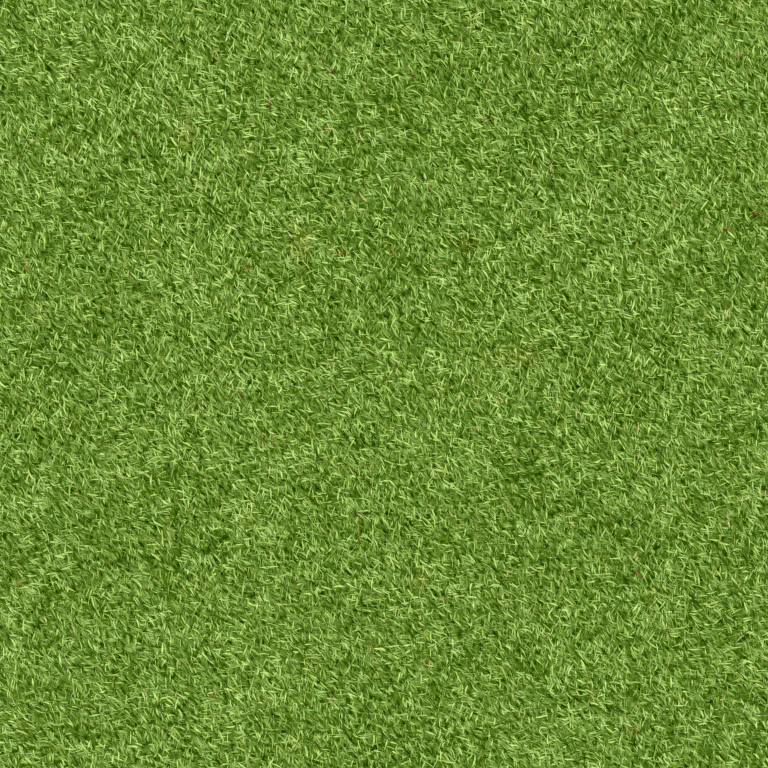
Give the GLSL for this texture, as a WebGL 2 fragment shader.

```glsl
#version 300 es
precision highp float;

uniform vec2 u_resolution;
out vec4 fragColor;

vec3 hash3(vec2 p) {
    vec3 q = fract(p.xyx * vec3(0.1031, 0.1030, 0.0973));
    q += dot(q, q.yxz + 33.33);
    return fract((q.xxy + q.yzz) * q.zyx);
}

float gradientNoise(vec2 p) {
    vec2 cell = floor(p);
    vec2 f = p - cell;
    vec2 fade = f * f * f * (f * (f * 6.0 - 15.0) + 10.0);
    vec4 corner;
    for (int i = 0; i < 4; i++) {
        vec2 o = vec2(i & 1, i >> 1);
        float angle = 6.2832 * hash3(cell + o + 71.0).x;
        corner[i] = dot(vec2(cos(angle), sin(angle)), f - o);
    }
    vec2 rows = mix(corner.xz, corner.yw, fade.x);
    return mix(rows.x, rows.y, fade.y);
}

vec3 grassColor(float tone) {
    return max(vec3(0.270, 0.413, 0.042) + clamp(tone, -0.4, 1.35) * vec3(0.37, 0.37, 0.34), 0.02);
}

// Turns p so that x runs along the given angle
vec2 turn(vec2 p, float angle) {
    float c = cos(angle), s = sin(angle);
    return vec2(c * p.x + s * p.y, c * p.y - s * p.x);
}

// Signed distance to a bent, tapering blade; "along" runs from -1 at the root to 1 at the tip
float bladeDistance(vec2 q, float halfLength, float halfWidth, float bend, out float along) {
    along = clamp(q.x / halfLength, -1.0, 1.0);
    q.y -= bend * halfLength * (along * along - 0.4);
    float width = halfWidth * (1.0 - 0.6 * along * along);
    return length(vec2(q.x - along * halfLength, q.y)) - width;
}

// Lays one sheet of scattered blades over the colour beneath
vec3 addBlades(vec3 color, vec2 p, float layer, float patchTone, float lean, float pixel) {
    float cellSize = 0.0082;
    vec2 grid = p / cellSize + layer * vec2(17.37, 9.61);
    vec2 home = floor(grid);
    for (int y = -1; y <= 1; y++) {
        for (int x = -1; x <= 1; x++) {
            vec2 cell = home + vec2(x, y);
            vec2 seed = cell + layer * vec2(131.0, 57.0);
            vec3 place = hash3(seed + 11.0);
            vec3 look = hash3(seed + 347.0);
            vec3 kind = hash3(seed + 733.0);

            float along;
            vec2 q = turn((grid - cell - place.xy) * cellSize, lean + (place.z - 0.5) * 2.3);
            float d = bladeDistance(q, mix(0.0035, 0.0078, look.y), mix(0.0006, 0.0013, look.z),
                (kind.y - 0.5) * 0.35, along);

            float tone = 0.61 + (look.x - 0.5) * 1.4 + (layer - 4.2) * 0.03 + patchTone + 0.1 * along;
            vec3 blade = grassColor(tone) + (kind.z - 0.5) * vec3(0.06, 0.0, -0.03);

            // Rare dry straw and reddish stems
            blade = mix(blade, vec3(0.82, 0.78, 0.56), 0.85 * step(0.997, kind.x));
            blade = mix(blade, vec3(0.62, 0.40, 0.24), 0.8 * step(kind.x, 0.0005));

            // Soft shade around the blade, then the blade itself
            color *= 1.0 - 0.075 * (1.0 - smoothstep(0.0, 0.0025, d));
            color = mix(color, blade, 1.0 - smoothstep(-pixel, pixel, d));
        }
    }
    return color;
}

void main() {
    vec2 p = gl_FragCoord.xy / u_resolution.y;
    float pixel = 0.9 / u_resolution.y;

    // Broad patches of tone and slowly turning direction of growth
    float patchTone = 0.13 * gradientNoise(p * 5.0) + 0.28 * gradientNoise(p * 27.0 + 40.0);
    float lean = 2.25 + 0.9 * gradientNoise(p * 9.0 + 15.0);

    // Dark thatch below the blades
    vec3 color = grassColor(0.2 + 0.6 * gradientNoise(p * 150.0));
    for (int i = 0; i < 7; i++) {
        color = addBlades(color, p, float(i), patchTone, lean, pixel);
    }

    // Fine light and shade drawn out along the growth, with deeper gaps
    float streak = gradientNoise(turn(p, 2.25) * vec2(110.0, 210.0) + 300.0);
    color += vec3(0.17, 0.17, 0.15) * streak;
    color *= 1.0 - 0.22 * smoothstep(0.22, 0.5, -streak);

    // Worn, slightly yellow spots
    float worn = smoothstep(0.4, 0.65, gradientNoise(p * 14.0 + 90.0));
    color = mix(color, color * vec3(1.08, 0.98, 0.97), worn);

    fragColor = vec4(max(color, 0.0), 1.0);
}
```
